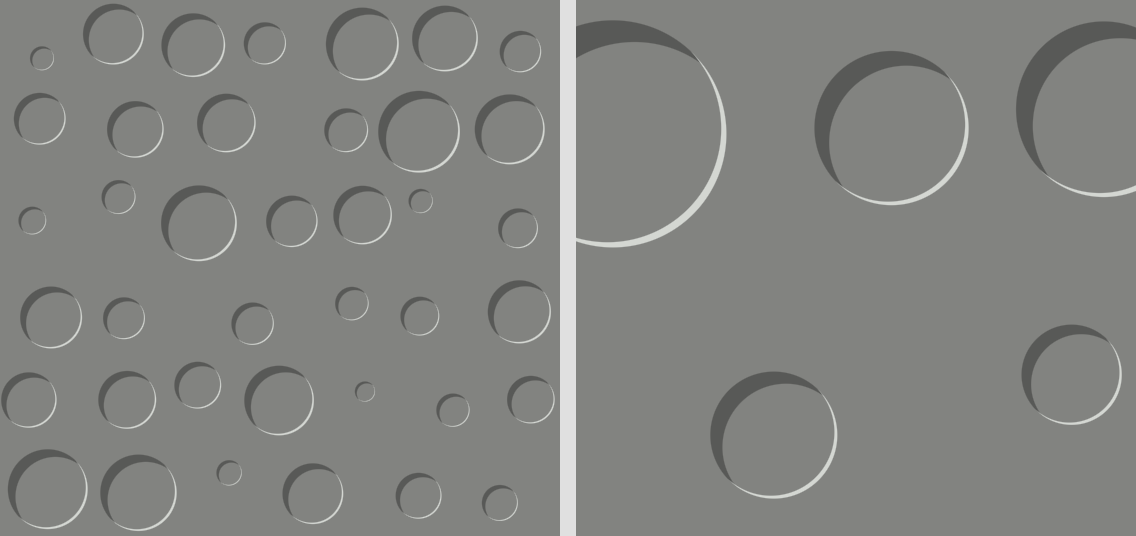
Left, the full canvas; right, a detail of the centre.
Give the GLSL for this pattern, as a WebGL 1 fragment shader.

```glsl
precision highp float;

uniform vec2 u_resolution;

// Lengths are in canvas heights; shifts are in crater radii.
const vec3 GROUND_COLOR = vec3(0.508, 0.512, 0.500);
const vec3 SHADOW_COLOR = vec3(0.347, 0.349, 0.341);
const vec3 RIM_COLOR = vec3(0.830, 0.842, 0.825);
const vec2 LIGHT_DIR = vec2(-0.7071, 0.7071);
const float ROWS = 6.0;
const float MIN_RADIUS = 0.018;
const float CELL_MARGIN = 0.002;
const float SIZE_BIAS = 1.3;      // above 1 favours small craters
const float SHADOW_SHIFT = 0.27;
const float RIM_SHIFT = 0.065;
const float EDGE_PIXELS = 1.2;
const float SEED = 17.0;

// Three random values per cell, without sine
vec3 hash32(vec2 p) {
  vec3 q = fract(vec3(p.xyx) * vec3(0.1031, 0.1030, 0.0973));
  q += dot(q, q.yxz + 33.33);
  return fract((q.xxy + q.yzz) * q.zyx);
}

// Antialiased coverage of a disc
float disc(vec2 p, float radius) {
  float edge = EDGE_PIXELS / u_resolution.y;
  return clamp(0.5 - (length(p) - radius) / edge, 0.0, 1.0);
}

// Shadow crescent facing the light, thin bright rim on the far side
vec3 crater(vec2 p, float radius) {
  vec2 toLight = LIGHT_DIR * radius;
  float hole = disc(p, radius);
  float shadow = max(hole - disc(p + toLight * SHADOW_SHIFT, radius), 0.0);
  float rim = max(hole - disc(p - toLight * RIM_SHIFT, radius), 0.0);
  vec3 color = mix(GROUND_COLOR, SHADOW_COLOR, shadow);
  return mix(color, RIM_COLOR, rim);
}

void main() {
  vec2 p = gl_FragCoord.xy / u_resolution.y;
  float aspect = u_resolution.x / u_resolution.y;

  // Alternate rows hold one extra cell, which staggers the columns
  float row = floor(p.y * ROWS);
  float columns = floor(aspect * ROWS) + mod(row, 2.0);
  vec2 cellSize = vec2(aspect / columns, 1.0 / ROWS);
  vec2 cell = floor(p / cellSize);
  vec3 random = hash32(cell + SEED);

  // Each crater has a random size and moves freely inside its cell
  float maxRadius = 0.5 * min(cellSize.x, cellSize.y) - CELL_MARGIN;
  float radius = mix(MIN_RADIUS, maxRadius, pow(random.z, SIZE_BIAS));
  vec2 room = 0.5 * cellSize - radius - CELL_MARGIN;
  vec2 center = (cell + 0.5) * cellSize + (2.0 * random.xy - 1.0) * room;

  gl_FragColor = vec4(crater(p - center, radius), 1.0);
}
```
